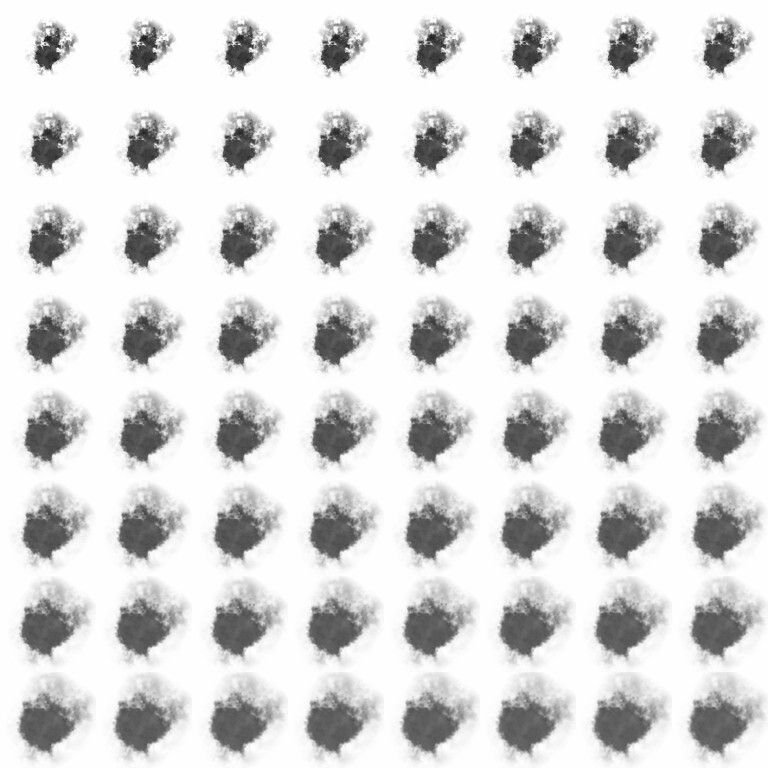
This pattern is drawn by a Shadertoy shader. Its source:

```glsl
const float GRID = 8.0;                      // frames across and down
const vec3 PAPER = vec3(0.995);
const float INK_YOUNG = 0.21;
const float INK_OLD = 0.35;
const vec2 CORE_YOUNG = vec2(0.115, 0.165);  // half-axes of the dark core
const vec2 CORE_OLD = vec2(0.285, 0.280);
const vec2 CENTER_YOUNG = vec2(0.01, -0.04);
const vec2 CENTER_OLD = vec2(-0.03, -0.05);
const float GROWTH_POWER = 0.7;
const float LOBE_SPREAD = 1.7;
const float LOBE_SWELL = 2.0;
const float HALO_CUTOFF = 0.08;
const float NOISE_SCALE = 10.0;
const vec2 NOISE_SEED = vec2(37.0, 61.0);

// Wispy lobes: offset xy, radius, weight
const int LOBE_COUNT = 5;
const vec4 LOBES[LOBE_COUNT] = vec4[LOBE_COUNT](
    vec4( 0.00, -0.03, 0.17, 0.90),
    vec4( 0.20,  0.06, 0.08, 0.90),
    vec4( 0.00,  0.22, 0.08, 0.55),
    vec4(-0.07, -0.20, 0.08, 0.60),
    vec4( 0.12,  0.15, 0.08, 0.35)
);

float hash(vec2 p) {
    vec3 q = fract(p.xyx * 0.1031);
    q += dot(q, q.yzx + 33.33);
    return fract((q.x + q.y) * q.z);
}

float valueNoise(vec2 p) {
    vec2 i = floor(p);
    vec2 f = fract(p);
    f = f * f * (3.0 - 2.0 * f);
    return mix(mix(hash(i), hash(i + vec2(1, 0)), f.x),
               mix(hash(i + vec2(0, 1)), hash(i + vec2(1, 1)), f.x), f.y);
}

float fbm(vec2 p) {
    float sum = 0.0;
    float total = 0.0;
    float gain = 1.0;
    for (int i = 0; i < 4; i++) {
        sum += gain * valueNoise(p);
        total += gain;
        gain *= 0.65;
        p = mat2(1.6, 1.2, -1.2, 1.6) * p + 17.3;
    }
    return sum / total;
}

// Opacity of the torn outer smoke
float haloOpacity(vec2 p, float age, float noise) {
    float sum = 0.0;
    for (int i = 0; i < LOBE_COUNT; i++) {
        vec4 lobe = LOBES[i];
        vec2 q = (p - lobe.xy * mix(1.0, LOBE_SPREAD, age))
               / (lobe.z * mix(1.0, LOBE_SWELL, age));
        sum += lobe.w * mix(1.0, 0.55, age) * exp(-dot(q, q));
    }
    float clumps = mix(2.0 * smoothstep(0.36, 0.68, noise),
                       1.3 * smoothstep(0.15, 0.85, noise), age);
    return 1.0 - exp(-1.2 * max(sum - HALO_CUTOFF, 0.0) * clumps);
}

// Opacity of the ragged dense core
float coreOpacity(vec2 p, float age, float noise) {
    p -= mix(CENTER_YOUNG, CENTER_OLD, age);
    p.x -= 0.3 * p.y * (1.0 - age);
    float radius = length(p / mix(CORE_YOUNG, CORE_OLD, age));
    float edge = radius + (noise - 0.5) * mix(-2.0, -1.1, age);
    float softness = mix(0.16, 0.24, age);
    return 1.0 - smoothstep(1.0 - softness, 1.0 + softness, edge);
}

void mainImage(out vec4 fragColor, in vec2 fragCoord) {
    // Frames run left to right, then top to bottom
    vec2 grid = fragCoord / iResolution.xy * GRID;
    vec2 cell = floor(grid);
    vec2 p = fract(grid) - 0.5;
    float frame = (GRID - 1.0 - cell.y) * GRID + cell.x;
    float time = frame / (GRID * GRID - 1.0);
    float age = pow(time, GROWTH_POWER);

    // Texture expands with the puff and drifts slowly
    vec2 q = p * NOISE_SCALE / mix(1.0, 1.8, age);
    float noise = fbm(q + NOISE_SEED + vec2(0.3, -0.5) * time);
    float mottle = fbm(q * 1.7 + NOISE_SEED.yx);

    float halo = haloOpacity(p, age, noise);
    float core = coreOpacity(p, age, noise);
    float opacity = 1.0 - (1.0 - halo) * (1.0 - 0.94 * core);

    float ink = mix(INK_YOUNG, INK_OLD, age);
    ink += (mottle - 0.5) * mix(0.35, 0.16, age);
    fragColor = vec4(mix(PAPER, vec3(ink), opacity), 1.0);
}
```
